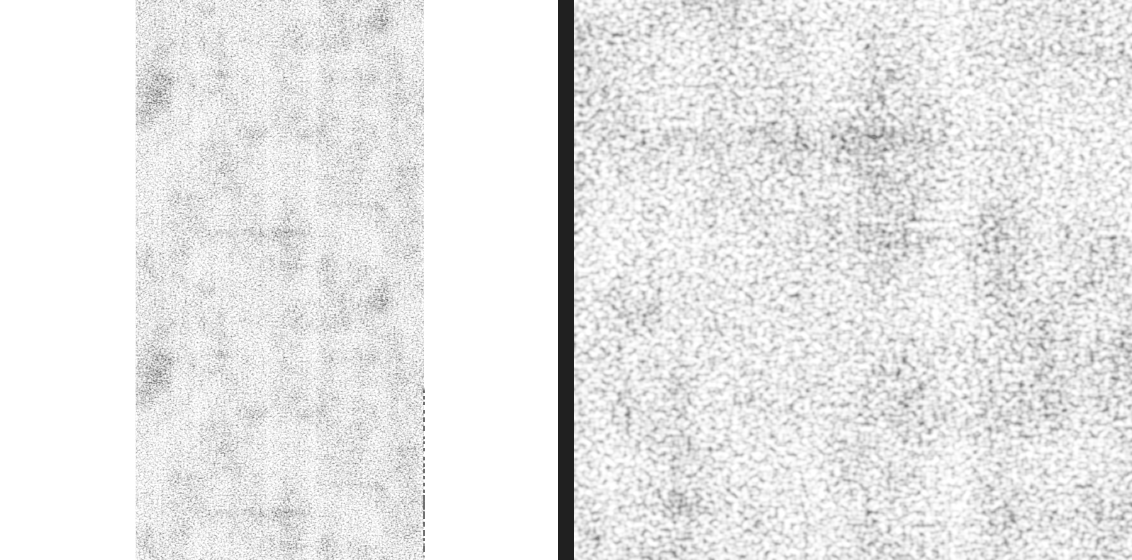
Left, the full canvas; right, a detail of the centre.
Reproduce this texture procedurally as a Shadertoy shader.

```glsl
#define STRIP_LEFT 0.243
#define STRIP_RIGHT 0.760
#define REPEATS_Y 2.0
#define GRAIN_COARSE vec2(112.0, 132.0)
#define GRAIN_FINE vec2(170.0, 190.0)
#define GRAIN_AMOUNT 0.92
#define CLOUD_AMOUNT 0.42
#define STREAK_AMOUNT 0.16
#define MEAN_DARKNESS 0.098
#define CONTRAST 0.072
#define SKEW 0.013
#define EDGE_LINE_TOP 0.31

const float TAU = 6.2831853;
const float NOISE_TO_UNIT = 4.6; // brings gradient noise to unit deviation

float hash(vec2 cell, float seed) {
    uvec2 k = uvec2(cell) + uvec2(uint(seed) * 131u, uint(seed) * 57u);
    uint h = k.x * 1664525u + k.y * 1013904223u;
    h = (h ^ (h >> 16)) * 2246822519u;
    h = (h ^ (h >> 13)) * 3266489917u;
    h ^= h >> 16;
    return float(h >> 8) / 16777216.0;
}

float slope(vec2 cell, vec2 offset, vec2 period, float seed) {
    float angle = TAU * hash(mod(cell, period), seed);
    return dot(vec2(cos(angle), sin(angle)), offset);
}

// Gradient noise that wraps after one tile
float wrapNoise(vec2 tile, vec2 period, float seed) {
    vec2 p = tile * period;
    vec2 cell = floor(p), f = p - cell;
    vec2 w = f * f * f * (f * (f * 6.0 - 15.0) + 10.0);
    vec2 e = vec2(1.0, 0.0);
    float low = mix(slope(cell, f, period, seed),
                    slope(cell + e.xy, f - e.xy, period, seed), w.x);
    float high = mix(slope(cell + e.yx, f - e.yx, period, seed),
                     slope(cell + e.xx, f - e.xx, period, seed), w.x);
    return NOISE_TO_UNIT * mix(low, high, w.y);
}

// Soft blotches, with the dark ones more pronounced
float clouds(vec2 tile) {
    float sum = 0.0, amplitude = 0.55;
    vec2 period = vec2(4.0);
    for (int i = 0; i < 4; i++) {
        sum += amplitude * wrapNoise(tile, period, 11.0 + float(i));
        period *= 2.0;
        amplitude *= 0.88;
    }
    return sum + 0.2 * (sum * sum - 0.8);
}

// Faint upright bands and two pale lines
float streaks(vec2 tile) {
    float bands = 0.7 * wrapNoise(tile, vec2(14.0, 1.0), 21.0)
                + 0.7 * wrapNoise(tile, vec2(40.0, 2.0), 22.0);
    vec2 d = (tile.x - vec2(0.21, 0.62)) / 0.013;
    vec2 pale = exp(-d * d);
    return bands - 2.0 * (pale.x + pale.y);
}

float grain(vec2 tile) {
    return 0.76 * wrapNoise(tile, GRAIN_COARSE, 31.0)
         + 0.65 * wrapNoise(tile, GRAIN_FINE, 32.0);
}

// Broken dark line along the lower right edge of the strip
float edgeLine(vec2 uv, float pixel) {
    float across = 1.0 - smoothstep(0.0008, 0.0008 + pixel, abs(uv.x - STRIP_RIGHT));
    float dashes = smoothstep(-0.6, 0.2, wrapNoise(vec2(0.3, uv.y), vec2(1.0, 130.0), 41.0));
    float span = smoothstep(0.0, 0.01, uv.y)
               * (1.0 - smoothstep(EDGE_LINE_TOP - 0.01, EDGE_LINE_TOP, uv.y));
    return across * dashes * span;
}

void mainImage(out vec4 fragColor, in vec2 fragCoord) {
    vec2 uv = fragCoord / iResolution.xy;
    float pixel = 1.0 / iResolution.x;
    vec2 tile = vec2((uv.x - STRIP_LEFT) / (STRIP_RIGHT - STRIP_LEFT),
                     fract(uv.y * REPEATS_Y));

    // Skewed tone: many pale grains, few dark ones
    float tone = GRAIN_AMOUNT * grain(tile) + CLOUD_AMOUNT * clouds(tile)
               + STREAK_AMOUNT * streaks(tile);
    tone = clamp(tone, -2.5, 3.5);
    float darkness = max(MEAN_DARKNESS + CONTRAST * tone + SKEW * tone * tone, 0.0);

    // White margins on both sides
    float strip = smoothstep(-0.5 * pixel, 0.5 * pixel, uv.x - STRIP_LEFT)
                * smoothstep(-0.5 * pixel, 0.5 * pixel, STRIP_RIGHT - uv.x);
    vec3 color = vec3(1.0 - strip * darkness);
    color = mix(color, vec3(0.3), 0.8 * edgeLine(uv, pixel));
    fragColor = vec4(color, 1.0);
}
```
